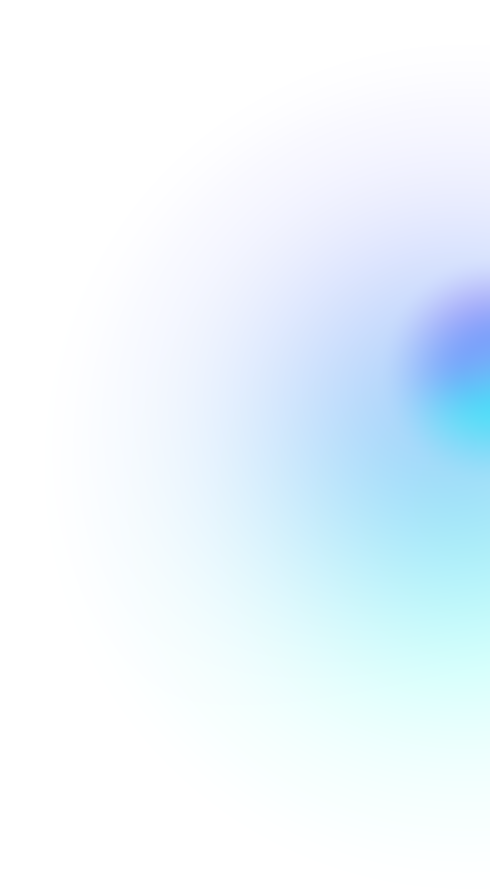
A Shadertoy shader for this background:

```glsl
// Soft pastel backdrop: a wide, faint halo fades from lavender to mint on white,
// with a small, vivid orb glowing at the right edge. Both are radial falloffs
// tinted by slanted linear gradients, in units of the canvas height.

#define HALO_CENTER vec2(0.521, 0.479)
#define HALO_SPREAD 0.247
#define HALO_EDGE 0.50
#define HALO_SLANT 0.25
#define ORB_CENTER vec2(0.553, 0.586)
#define ORB_CORE 0.030
#define ORB_EDGE 0.132
#define ORB_SLANT 0.30

const vec3 WHITE    = vec3(1.0);
const vec3 MINT     = vec3(0.63, 1.00, 0.97);
const vec3 LAVENDER = vec3(0.63, 0.63, 0.99);
const vec3 CYAN     = vec3(0.30, 0.87, 0.97);
const vec3 BLUE     = vec3(0.48, 0.64, 0.98);
const vec3 VIOLET   = vec3(0.60, 0.54, 0.97);

// Gaussian falloff that reaches zero at the halo's rim
float haloStrength(vec2 p) {
    float r = length(p - HALO_CENTER);
    float falloff = exp(-r * r / (HALO_SPREAD * HALO_SPREAD));
    return falloff * (1.0 - smoothstep(0.8 * HALO_EDGE, HALO_EDGE, r));
}

// Mint below, lavender above, leaning towards the upper left
vec3 haloColor(vec2 p) {
    float height = p.y - HALO_SLANT * (p.x - 0.42);
    return mix(MINT, LAVENDER, clamp(1.57 * (height - 0.22), 0.0, 1.0));
}

// Solid core with a blurred border
float orbStrength(vec2 p) {
    return 1.0 - smoothstep(ORB_CORE, ORB_EDGE, length(p - ORB_CENTER));
}

// Cyan, blue and violet from bottom to top
vec3 orbColor(vec2 p) {
    float height = p.y - ORB_SLANT * (p.x - 0.52);
    vec3 lower = mix(CYAN, BLUE, smoothstep(0.520, 0.615, height));
    return mix(lower, VIOLET, smoothstep(0.600, 0.690, height));
}

void mainImage(out vec4 fragColor, in vec2 fragCoord) {
    vec2 p = fragCoord / iResolution.y;
    vec3 color = mix(WHITE, haloColor(p), haloStrength(p));
    color = mix(color, orbColor(p), orbStrength(p));
    fragColor = vec4(color, 1.0);
}
```
